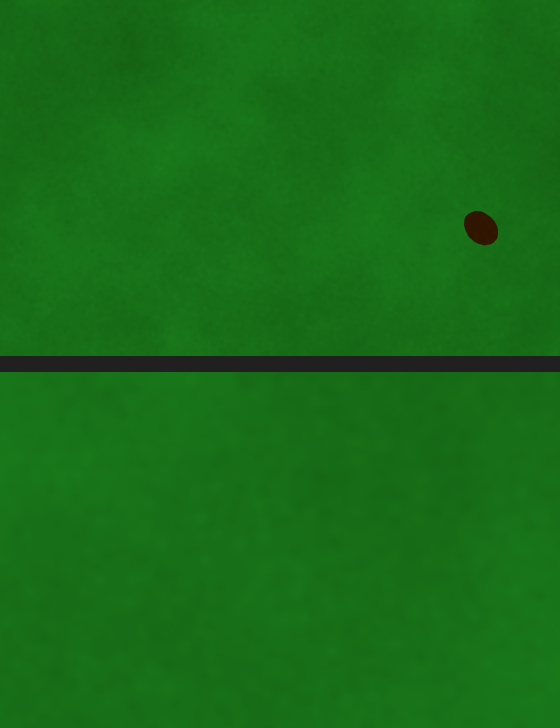
Top: the whole. Bottom: its middle third, enlarged.
A Shadertoy shader for this texture:

```glsl
// A mottled green field with one dark brown oval spot near the right edge.
// Soft clouds and fine grain come from octaves of cellular noise, each a sum
// of smooth bumps around jittered cell points; the spot is a rotated ellipse.

const vec3 DARK_GREEN  = vec3(0.083, 0.390, 0.078);
const vec3 LIGHT_GREEN = vec3(0.095, 0.468, 0.102);
const vec3 SPOT_BROWN  = vec3(0.190, 0.088, 0.004);

// Lengths are in canvas heights.
const int   CLOUD_OCTAVES   = 5;
const float CLOUD_FREQUENCY = 3.6;
const float CLOUD_FALLOFF   = 0.58;
const float GRAIN_FREQUENCY = 85.0;
const float GRAIN_STRENGTH  = 0.42;
const float CONTRAST        = 0.38;

const vec2  SPOT_CENTER = vec2(0.859, 0.359);  // x as a share of the width
const vec2  SPOT_RADII  = vec2(0.054, 0.041);
const float SPOT_ANGLE  = -0.785;
const float SPOT_RAGGED = 0.0012;

// Three random values in 0..1 for an integer cell.
vec3 hashCell(ivec2 cell, int seed) {
    uvec3 h = uvec3(ivec3(cell, seed)) * 1664525u + 1013904223u;
    for (int i = 0; i < 2; i++) {
        h.x += h.y * h.z;
        h.y += h.z * h.x;
        h.z += h.x * h.y;
        h ^= h >> 16u;
    }
    return vec3(h & 0xffffu) / 65535.0;
}

// Signed, smooth bumps around one jittered point per cell.
float cellNoise(vec2 p, int seed) {
    ivec2 base = ivec2(floor(p));
    vec2 local = fract(p);
    float sum = 0.0;
    for (int y = -1; y <= 1; y++) {
        for (int x = -1; x <= 1; x++) {
            vec3 rnd = hashCell(base + ivec2(x, y), seed);
            vec2 offset = vec2(x, y) + rnd.xy - local;
            float bump = max(0.0, 1.0 - dot(offset, offset));
            sum += (2.0 * rnd.z - 1.0) * bump * bump * bump;
        }
    }
    return sum;
}

mat2 rotation(float angle) {
    float c = cos(angle), s = sin(angle);
    return mat2(c, s, -s, c);
}

// Octaves are turned against each other to hide the cell grid.
float clouds(vec2 p) {
    float sum = 0.0, amplitude = 1.0;
    p *= CLOUD_FREQUENCY;
    for (int i = 0; i < CLOUD_OCTAVES; i++) {
        sum += amplitude * cellNoise(p, i + 1);
        p = rotation(0.6) * p * 2.0 + 3.7;
        amplitude *= CLOUD_FALLOFF;
    }
    return sum;
}

// Approximate signed distance to an ellipse.
float ellipseDistance(vec2 p, vec2 radii) {
    float k = length(p / radii);
    float slope = length(p / (radii * radii));
    return k * (k - 1.0) / max(slope, 1e-4);
}

void mainImage(out vec4 fragColor, in vec2 fragCoord) {
    vec2 p = fragCoord / iResolution.y;
    float aspect = iResolution.x / iResolution.y;
    float pixel = 1.0 / iResolution.y;

    // Green field
    float grain = cellNoise(p * GRAIN_FREQUENCY, 17);
    float tone = 0.5 + CONTRAST * (clouds(p) + GRAIN_STRENGTH * grain);
    vec3 color = mix(DARK_GREEN, LIGHT_GREEN, tone);

    // Brown spot with a slightly ragged rim
    vec2 q = rotation(-SPOT_ANGLE) * (p - SPOT_CENTER * vec2(aspect, 1.0));
    float d = ellipseDistance(q, SPOT_RADII) + SPOT_RAGGED * grain;
    float spot = 1.0 - smoothstep(-0.7 * pixel, 0.7 * pixel, d);
    color = mix(color, SPOT_BROWN * (1.0 + 0.06 * grain), spot);

    fragColor = vec4(color, 1.0);
}
```
